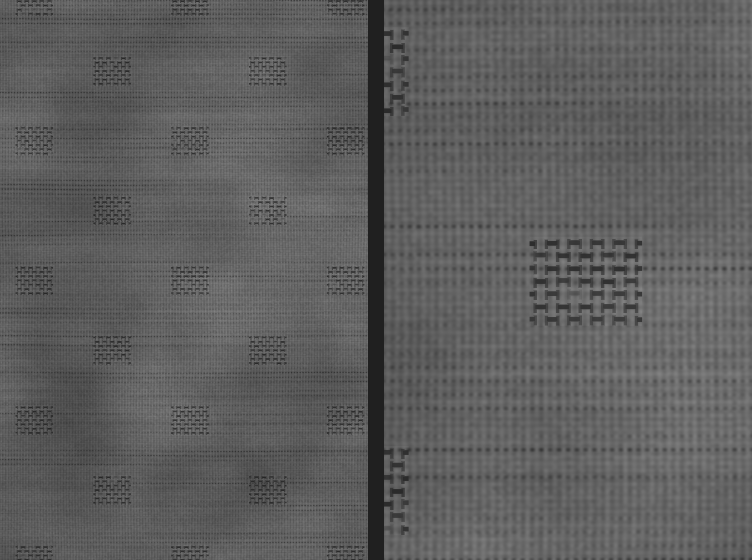
Left: the whole. Right: its middle third, enlarged.
Give the GLSL for this texture, as a Shadertoy shader.

```glsl
// Lengths are fractions of the canvas height
const vec2 MOTIF_ORIGIN = vec2(0.0612, 0.0005);
const vec2 MOTIF_STEP = vec2(0.139, 0.1247);
const vec2 MOTIF_HALF = vec2(0.0335, 0.0265);
const vec2 STITCH_STEP = vec2(0.0134, 0.0076);
const vec2 STITCH_HALF = vec2(0.0034, 0.0014);
const vec2 NOTCH_HALF = vec2(0.0010, 0.0030);
const vec2 THREAD_STEP = vec2(0.0052, 0.0041);
const float CLOTH_GRAY = 0.383;
const float STITCH_GRAY = 0.17;
const float RIB_DEPTH = 0.042;
const float PICK_DEPTH = 0.022;
const float GRAIN_DEPTH = 0.050;
const float DASH_DEPTH = 0.145;
const float STREAK_DEPTH = 0.030;
const float CLOUD_DEPTH = 0.185;
const float CLOUD_SCALE = 6.5;
const float TAU = 6.28318;

float hash(vec2 p) {
    return fract(sin(dot(p, vec2(127.1, 311.7))) * 43758.5453);
}

float noise(vec2 p) {
    vec2 i = floor(p), f = fract(p);
    f = f * f * (3.0 - 2.0 * f);
    return mix(mix(hash(i), hash(i + vec2(1, 0)), f.x),
               mix(hash(i + vec2(0, 1)), hash(i + vec2(1, 1)), f.x), f.y);
}

float clouds(vec2 p) {
    float sum = 0.0, weight = 0.6;
    for (int i = 0; i < 3; i++) {
        sum += weight * (noise(p) - 0.5);
        p = p * 1.9 + 17.3;
        weight *= 0.45;
    }
    return sum;
}

float boxDistance(vec2 p, vec2 halfSize) {
    vec2 d = abs(p) - halfSize;
    return length(max(d, 0.0)) + min(max(d.x, d.y), 0.0);
}

float cover(float dist, float pixel) {
    return 1.0 - smoothstep(-0.6 * pixel, 0.6 * pixel, dist);
}

// Ribbed weave; every second row may carry dark gaps between the ribs
float weave(vec2 p) {
    p += 0.003 * (vec2(noise(p * 8.0 + 5.0), noise(p * vec2(5.0, 9.0))) - 0.5);
    vec2 thread = p / THREAD_STEP;
    float row = floor(thread.y);
    vec2 wave = 0.5 + 0.5 * cos(TAU * (thread - 0.5));
    float shade = RIB_DEPTH * (wave.x - 0.5) + PICK_DEPTH * (wave.y - 0.5);
    shade += GRAIN_DEPTH * (noise(thread * vec2(1.9, 1.6)) - 0.5);

    // Gaps gather in bands and fade along each row
    float fade = smoothstep(0.1, 0.7, noise(vec2(p.x * 7.0, row * 3.7)));
    float band = smoothstep(0.2, 0.75, noise(vec2(p.x * 2.0, p.y * 30.0)));
    float strength = smoothstep(0.05, 0.7, hash(vec2(row, 7.0)));
    float dashed = mod(row, 2.0) * strength * mix(0.35, 1.0, band)
                 * mix(0.4, 1.0, fade);
    shade -= DASH_DEPTH * dashed * wave.y * (1.0 - 0.8 * wave.x);

    // Long soft streaks
    return shade + STREAK_DEPTH * (noise(vec2(p.x * 3.0, p.y * 110.0)) - 0.5);
}

// Local position in the nearest motif of a staggered lattice
vec2 motifSpace(vec2 p, out vec2 id) {
    vec2 grid = (p - MOTIF_ORIGIN) / MOTIF_STEP;
    float row = floor(grid.y + 0.5);
    float odd = mod(row, 2.0);
    id = vec2(2.0 * floor((grid.x - odd) * 0.5 + 0.5) + odd, row);
    return (grid - id) * MOTIF_STEP;
}

// Brick-laid stitches: x is dark coverage, y is raised thread
vec2 stitches(vec2 local, vec2 motifId, float pixel) {
    vec2 grid = local / STITCH_STEP;
    grid.x += 0.5 * mod(floor(grid.y + 0.5), 2.0);
    vec2 id = floor(grid + 0.5);
    vec2 cell = (grid - id) * STITCH_STEP;
    float wear = hash(id + motifId * 13.7);
    cell.y += 0.001 * (wear - 0.5);
    float dash = cover(boxDistance(cell, STITCH_HALF), pixel);
    vec2 notchAt = vec2(abs(cell.x) - STITCH_HALF.x, cell.y + 0.0008);
    float notch = cover(boxDistance(notchAt, NOTCH_HALF), pixel);
    float strength = mix(0.7, 1.0, wear) * (wear < 0.05 ? 0.4 : 1.0);
    float dark = max(dash, 0.7 * notch) * strength;
    float raised = 0.5 - 0.5 * cos(TAU * grid.y);
    float mask = cover(boxDistance(local, MOTIF_HALF), pixel);
    return vec2(dark, raised) * mask;
}

void mainImage(out vec4 fragColor, in vec2 fragCoord) {
    float pixel = 1.0 / iResolution.y;
    vec2 p = fragCoord * pixel;

    float gray = CLOTH_GRAY + weave(p);

    // Motifs
    vec2 motifId;
    vec2 local = motifSpace(p, motifId);
    vec2 stitch = stitches(local, motifId, pixel);
    gray += 0.03 * stitch.y;
    gray = mix(gray, STITCH_GRAY, stitch.x);

    // Broad uneven fading
    gray *= 1.0 + CLOUD_DEPTH / CLOTH_GRAY * clouds(p * CLOUD_SCALE + 3.1);
    fragColor = vec4(vec3(clamp(gray, 0.0, 1.0)), 1.0);
}
```
